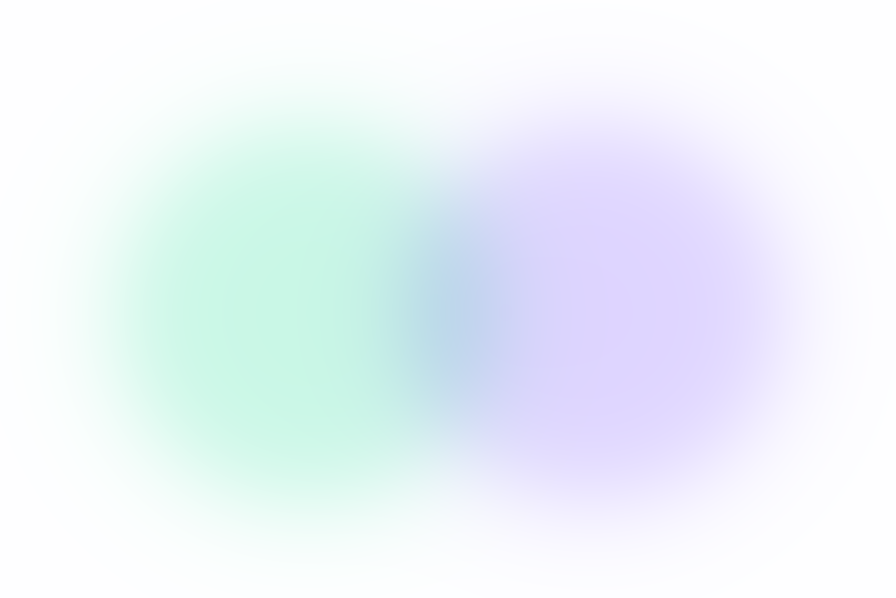
Give the GLSL for this background, as a Shadertoy shader.

```glsl
const vec3 PAPER = vec3(0.996, 0.997, 1.0);
const vec3 MINT = vec3(0.792, 0.973, 0.902);
const vec3 LILAC = vec3(0.875, 0.835, 1.0);

// Lengths are in canvas heights, measured from the canvas centre
const vec2 MINT_CENTER = vec2(-0.238, -0.024);
const vec2 LILAC_CENTER = vec2(0.245, -0.022);
const float DISC_RADIUS = 0.312;
const float BLUR_SIGMA = 0.078;

// Coverage of a disc with a Gaussian-like soft edge
float blurredDisc(vec2 p, vec2 center) {
    float edgeDistance = length(p - center) - DISC_RADIUS;
    return 0.5 - 0.5 * tanh(0.8 * edgeDistance / BLUR_SIGMA);
}

// Multiplying by this tints whatever lies below the disc
vec3 discTint(vec2 p, vec2 center, vec3 tint) {
    return mix(vec3(1.0), tint, blurredDisc(p, center));
}

void mainImage(out vec4 fragColor, in vec2 fragCoord) {
    vec2 p = (fragCoord - 0.5 * iResolution.xy) / iResolution.y;

    // Overlapping discs multiply into a blue band
    vec3 color = PAPER;
    color *= discTint(p, MINT_CENTER, MINT);
    color *= discTint(p, LILAC_CENTER, LILAC);

    fragColor = vec4(color, 1.0);
}
```
